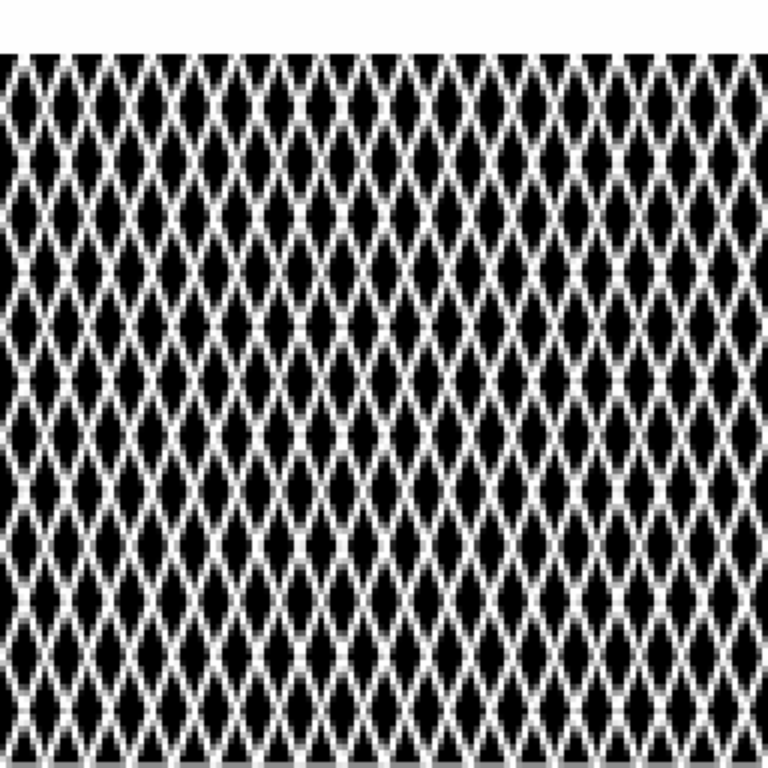
Reproduce this pattern procedurally as a Shadertoy shader.

```glsl
// White diamond lattice on black, below a plain white band and above a grey hem.
// Two families of slanted lines are sampled on a coarse grid of blocks, which
// gives the stepped edges and the uneven diamonds; nearby blocks are then blended.

const float BLOCKS      = 128.0;                // blocks across and down
const vec2  REPEATS     = vec2(18.11, 7.008);   // diamonds across and down
const vec2  KNOT        = vec2(0.0315, 0.931);  // one crossing of the lines
const float LINE_WIDTH  = 0.0121;               // measured horizontally
const float LINE_SOFT   = 1.1 / BLOCKS;         // ramp at each line edge
const float BAND_BLOCKS = 9.0;                  // height of the top band
const float HEM_BLOCKS  = 1.0;                  // height of the bottom hem
const float BLEND       = 0.28;                 // half the blend between blocks
const float BLACK       = 0.0;
const float WHITE       = 0.995;
const float HEM_GREY    = 0.55;

// Distance to the nearest whole number
float toWhole(float x) {
    return abs(fract(x + 0.5) - 0.5);
}

// Coverage of the two crossing line families
float lattice(vec2 p) {
    vec2 u = (p - KNOT) * REPEATS;
    float dist = min(toWhole(u.x + u.y), toWhole(u.x - u.y)) / REPEATS.x;
    return clamp((0.5 * LINE_WIDTH - dist) / LINE_SOFT + 0.5, 0.0, 1.0);
}

// Brightness of one block, including the band and the hem
float blockShade(vec2 block) {
    block = clamp(block, 0.0, BLOCKS - 1.0);
    float ground = block.y < HEM_BLOCKS ? HEM_GREY : BLACK;
    float line = lattice((block + 0.5) / BLOCKS);
    float band = step(BLOCKS - BAND_BLOCKS, block.y);
    return mix(ground, WHITE, max(line, band));
}

void mainImage(out vec4 fragColor, in vec2 fragCoord) {
    vec2 q = fragCoord / iResolution.xy * BLOCKS - 0.5;
    vec2 block = floor(q);

    // Blend the four nearest blocks with a tightened ramp
    vec2 t = smoothstep(0.5 - BLEND, 0.5 + BLEND, q - block);
    float lower = mix(blockShade(block), blockShade(block + vec2(1.0, 0.0)), t.x);
    float upper = mix(blockShade(block + vec2(0.0, 1.0)), blockShade(block + 1.0), t.x);

    fragColor = vec4(vec3(mix(lower, upper, t.y)), 1.0);
}
```
